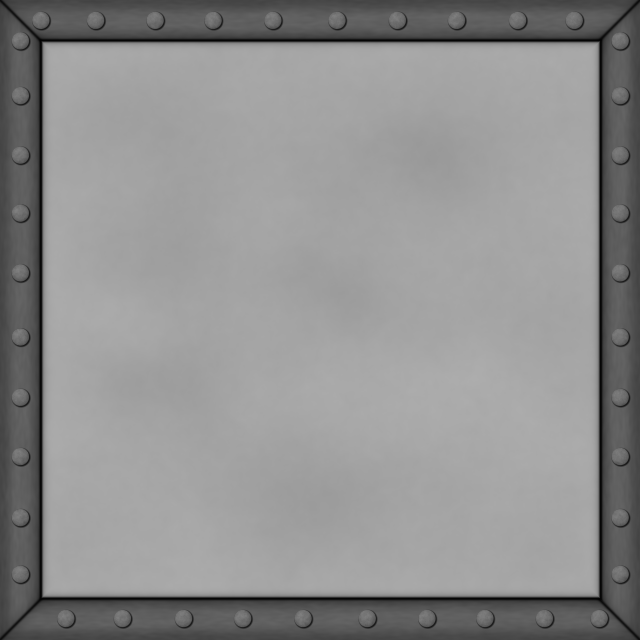
A Shadertoy shader for this texture:

```glsl
const vec2 PANEL_CENTER = vec2(0.5013, 0.5007);
const vec2 PANEL_HALF = vec2(0.4373, 0.4360);
const float RIVET_RADIUS = 0.0136;
const float RIM_INSET = 0.0318;
const float PI = 3.14159;

vec2 hashGradient(vec2 cell) {
    vec2 h = vec2(dot(cell, vec2(127.1, 311.7)), dot(cell, vec2(269.5, 183.3)));
    return fract(sin(h) * 43758.5) * 2.0 - 1.0;
}

float gradientNoise(vec2 p) {
    vec2 cell = floor(p), f = fract(p);
    vec2 u = f * f * f * (f * (f * 6.0 - 15.0) + 10.0);
    vec2 e = vec2(1.0, 0.0);
    float a = dot(hashGradient(cell), f);
    float b = dot(hashGradient(cell + e.xy), f - e.xy);
    float c = dot(hashGradient(cell + e.yx), f - e.yx);
    float d = dot(hashGradient(cell + e.xx), f - e.xx);
    return mix(mix(a, b, u.x), mix(c, d, u.x), u.y);
}

float fbm(vec2 p, int octaves) {
    float sum = 0.0, gain = 0.5;
    for (int i = 0; i < octaves; i++) {
        sum += gain * gradientNoise(p);
        p = mat2(1.6, 1.2, -1.2, 1.6) * p + 7.3;
        gain *= 0.55;
    }
    return sum;
}

float softBlob(vec2 p, vec2 center, vec2 size) {
    vec2 d = (p - center) / size;
    return exp(-dot(d, d));
}

// Clouded sheet with broad stains and a shaded border
float panelShade(vec2 p, float inset) {
    vec2 q = p + 0.05 * vec2(fbm(p * 6.0, 3), fbm(p * 6.0 + 31.0, 3));
    float stain = softBlob(q, vec2(0.66, 0.76), vec2(0.11, 0.09))
                + 0.7 * softBlob(q, vec2(0.52, 0.55), vec2(0.08, 0.07))
                + 0.9 * softBlob(q, vec2(0.49, 0.22), vec2(0.11, 0.10))
                + 0.7 * softBlob(q, vec2(0.22, 0.40), vec2(0.10, 0.06))
                + 0.7 * softBlob(q, vec2(0.25, 0.62), vec2(0.10, 0.07))
                + 0.6 * softBlob(q, vec2(0.20, 0.82), vec2(0.13, 0.07));
    float bloom = softBlob(q, vec2(0.20, 0.51), vec2(0.10, 0.06))
                + softBlob(q, vec2(0.70, 0.39), vec2(0.20, 0.10))
                + 0.7 * softBlob(q, vec2(0.13, 0.28), vec2(0.09, 0.08));
    float shade = 0.647 - 0.04 * stain + 0.022 * bloom;
    shade += 0.045 * fbm(p * 5.0 + 3.0, 5) + 0.018 * fbm(p * 45.0, 3);
    shade += 0.025 * exp(-inset / 0.025);
    return shade * (1.0 - 0.55 * exp(-inset / 0.0045));
}

// Brushed beam: depth runs 0 at the outer rim to 1 at the panel
float beamShade(vec2 p, float depth, float miter, bool horizontal) {
    vec2 grain = horizontal ? p : p.yx;
    float shade = mix(0.275, 0.375, smoothstep(0.0, 0.45, depth));
    shade -= 0.09 * smoothstep(0.6, 1.0, depth);
    shade += 0.05 * fbm(grain * vec2(12.0, 60.0), 4);
    shade += 0.025 * gradientNoise(grain * vec2(60.0, 190.0));
    return shade * (1.0 - 0.75 * exp(-miter * miter / 0.000006))
                 * (1.0 - 0.25 * exp(-miter / 0.008));
}

// Slightly uneven spacing of ten rivets along one beam
float rivetPosition(float i) {
    float t = PI * i / 9.0;
    float drift = 4.5 * sin(2.0 * t) + 3.2 * sin(t) + 1.6 * sin(6.0 * t);
    return 0.0638 + 0.0926 * i - drift / 768.0;
}

vec2 nearer(vec2 a, vec2 b) {
    return dot(a, a) < dot(b, b) ? a : b;
}

vec2 nearestRivet(vec2 p) {
    vec2 offset = vec2(1.0);
    for (int i = 0; i < 10; i++) {
        float a = rivetPosition(float(i));
        offset = nearer(offset, p - vec2(a, 1.0 - RIM_INSET));
        offset = nearer(offset, p - vec2(1.0 - a, RIM_INSET + 0.0018));
        offset = nearer(offset, p - vec2(RIM_INSET, 1.0 - a));
        offset = nearer(offset, p - vec2(1.0 - RIM_INSET + 0.0008, 1.0 - a));
    }
    return offset;
}

float addRivet(float base, vec2 p, vec2 offset, float pixel) {
    float shadow = length(offset - vec2(0.0013, -0.0012)) - RIVET_RADIUS;
    base *= mix(1.0, 0.25, 1.0 - smoothstep(-0.001, 0.0025, shadow));
    float edge = length(offset) - RIVET_RADIUS;
    vec2 n = offset / RIVET_RADIUS;
    float dome = 0.45 + 0.06 * dot(n, vec2(-0.6, 0.8)) - 0.09 * pow(dot(n, n), 2.0);
    dome += 0.11 * fbm(p * 150.0, 3);
    return mix(base, dome, 1.0 - smoothstep(-pixel, pixel, edge));
}

void mainImage(out vec4 fragColor, in vec2 fragCoord) {
    vec2 p = fragCoord / iResolution.xy;
    float pixel = 0.7 / iResolution.y;
    vec2 fromCenter = abs(p - 0.5);
    vec2 box = abs(p - PANEL_CENTER) - PANEL_HALF;
    float seam = max(box.x, box.y);

    // Beams and their mitred corners
    float rim = 0.5 - max(fromCenter.x, fromCenter.y);
    float miter = abs(fromCenter.x - fromCenter.y) * 0.707;
    float beam = beamShade(p, rim / 0.0637, miter, fromCenter.y > fromCenter.x);
    beam *= 1.0 - 0.5 * exp(-max(seam, 0.0) / 0.004);
    beam = addRivet(beam, p, nearestRivet(p), pixel);

    // Panel and the dark gap around it
    float panel = panelShade(p, max(-seam, 0.0));
    float shade = mix(panel, beam, smoothstep(-pixel, pixel, seam));
    shade *= 1.0 - 0.93 * exp(-seam * seam / 0.0000055);

    fragColor = vec4(vec3(clamp(shade, 0.0, 1.0)), 1.0);
}
```
